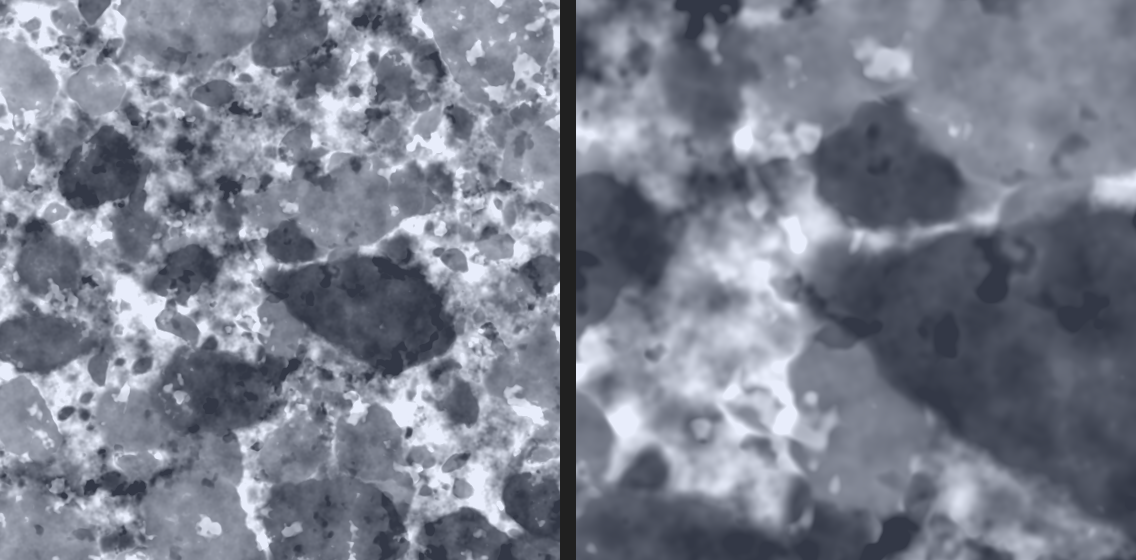
Left: the whole. Right: its middle third, enlarged.
Reproduce this texture procedurally as a WebGL 1 fragment shader.

```glsl
precision highp float;
uniform vec2 u_resolution;

vec2 hash2(vec2 p) {
  vec3 q = fract(p.xyx * vec3(0.1031, 0.1030, 0.0973));
  q += dot(q, q.yzx + 33.33);
  return fract((q.xx + q.yz) * q.zy);
}

float noise(vec2 p) {
  vec2 i = floor(p), f = fract(p);
  f = f * f * (3.0 - 2.0 * f);
  return mix(mix(hash2(i).x, hash2(i + vec2(1, 0)).x, f.x),
             mix(hash2(i + vec2(0, 1)).x, hash2(i + 1.0).x, f.x), f.y);
}

float fbm(vec2 p) {
  float sum = 0.0, total = 0.0, amp = 1.0;
  for (int i = 0; i < 4; i++) {
    sum += amp * noise(p);
    total += amp;
    amp *= 0.65;
    p = mat2(1.52, 1.14, -1.14, 1.52) * p + 17.3;
  }
  return sum / total;
}

// Signed distance to a random convex polygon with rounded corners
float pebble(vec2 q, float size, vec2 seed) {
  float sum = 0.0;
  for (int n = 0; n < 7; n++) {
    vec2 h = hash2(seed + float(n) * 5.7);
    float a = 6.2832 * (float(n) + 0.8 * h.x) / 7.0;
    sum += exp(18.0 * (dot(q, vec2(cos(a), sin(a))) - size * (0.75 + 0.5 * h.y)));
  }
  return log(sum) / 18.0;
}

// Lays one size class of stones over the tone beneath
float addStones(float tone, vec2 p, vec2 warp, float grit, float cells, float density) {
  vec2 g = (p + warp) * cells + cells * 3.7;
  vec2 cell = floor(g);
  for (int j = -1; j <= 1; j++) {
    for (int i = -1; i <= 1; i++) {
      vec2 id = cell + vec2(i, j);
      vec2 place = hash2(id + 3.1), kind = hash2(id + 41.7), look = hash2(id + 87.3);
      if (kind.x > density) continue;

      vec2 q = g - id - 0.5 - 0.7 * (place - 0.5);
      float turn = 6.2832 * look.y;
      q = mat2(cos(turn), sin(turn), -sin(turn), cos(turn)) * q * vec2(0.85, 1.2);
      float d = pebble(q, 0.26 + 0.2 * kind.y, id) / cells;

      // Pale or dark line around the outline
      tone += (look.x - 0.4) * 0.25 * exp(-d * d * 30000.0);

      float soft = mix(0.003, 0.012, place.x * place.x);
      float cover = 1.0 - smoothstep(-soft, soft, d);
      if (cover > 0.0) {
        float shade = mix(0.27, 0.6, pow(look.x, 1.2));
        float mottle = fbm(p * (7.0 + cells) + id * 9.0) - 0.5;
        float face = shade + mottle * (0.12 + 0.5 * (shade - 0.27)) + 0.28 * (grit - 0.5);
        face += 0.3 * look.y * smoothstep(0.68, 0.8, grit);
        tone = mix(tone, face, cover * mix(0.8, 1.0, place.y));
      }
    }
  }
  return tone;
}

void main() {
  vec2 p = gl_FragCoord.xy / u_resolution.y;
  float grit = fbm(p * 27.0 + 5.0);
  float lump = fbm(p * 7.0 + 21.0);
  vec2 warp = 0.04 * (vec2(fbm(p * 13.0 + 50.0), fbm(p * 13.0 + 90.0)) - 0.5);
  warp += 0.012 * (vec2(grit, fbm(p * 40.0 + 70.0)) - 0.5);

  // Pale cement with dark pores
  float tone = 0.69 + 0.8 * (lump - 0.5) + 1.15 * (grit - 0.5);
  tone -= 0.3 * smoothstep(0.62, 0.76, fbm(p * 24.0 + 130.0));

  // Stones from fine to coarse
  tone = addStones(tone, p, warp * 0.5, grit, 31.0, 0.3);
  tone = addStones(tone, p, warp * 0.8, grit, 14.0, 0.45);
  tone = addStones(tone, p, warp, grit, 6.5, 0.55);
  tone = addStones(tone, p, warp, grit, 3.1, 0.6);

  // Bright crumbs and dark specks over everything
  float crumbs = fbm(p * 19.0 + 210.0);
  tone += 0.3 * smoothstep(0.66, 0.76, crumbs) - 0.15 * smoothstep(0.36, 0.24, crumbs);

  tone = clamp(tone, 0.2, 0.91);
  gl_FragColor = vec4(tone + vec3(0.0, 0.02, 0.073), 1.0);
}
```
